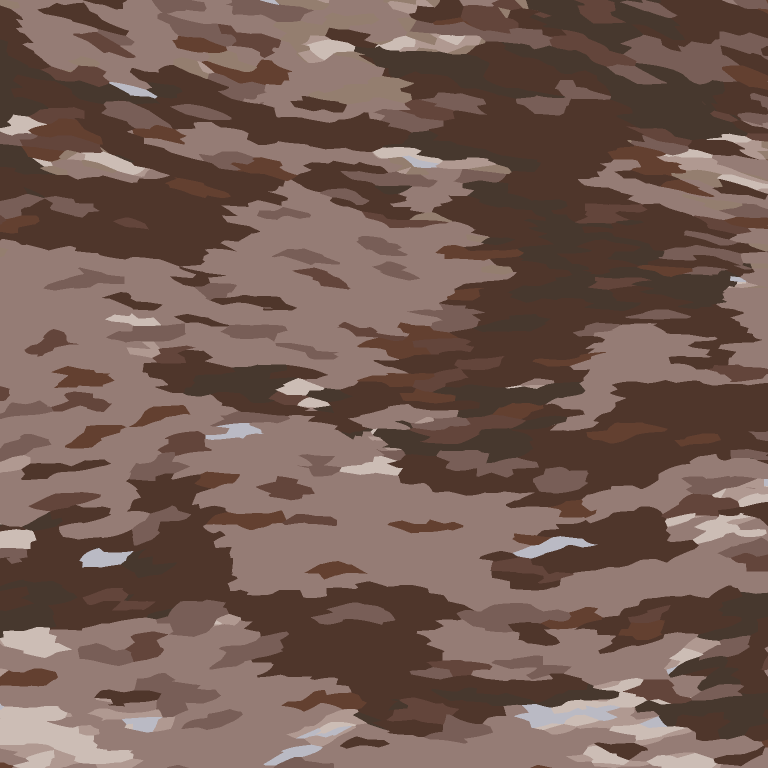
A Shadertoy shader for this texture:

```glsl
vec2 hash2(vec2 cell) {
    vec2 k = vec2(dot(cell, vec2(127.1, 311.7)), dot(cell, vec2(269.5, 183.3)));
    return fract(sin(k) * 43758.545);
}

// Centre of the nearest cell, in the same units as p
vec2 shardCentre(vec2 p, vec2 density) {
    vec2 g = p * density, base = floor(g), best = g;
    float nearest = 9.0;
    for (int j = -1; j <= 1; j++)
    for (int i = -1; i <= 1; i++) {
        vec2 cell = base + vec2(i, j);
        vec2 centre = cell + hash2(cell);
        vec2 d = centre - g;
        d.y += 0.35 * d.x * sin(cell.x * 2.3 + cell.y * 4.1);
        float dist = dot(d, d);
        if (dist < nearest) { nearest = dist; best = centre; }
    }
    return best / density;
}

// Random cell values blended by distance
float cellBlend(vec2 p) {
    vec2 base = floor(p);
    float total = 0.0, weights = 0.0;
    for (int j = -1; j <= 1; j++)
    for (int i = -1; i <= 1; i++) {
        vec2 cell = base + vec2(i, j);
        vec2 d = cell + hash2(cell) - p;
        float w = exp(-6.0 * dot(d, d));
        total += w * hash2(cell + 71.0).x;
        weights += w;
    }
    return total / weights;
}

vec3 rock(vec2 p) {
    // Strata dip to the right near the top and rise slightly below
    float upper = smoothstep(0.35, 0.9, p.y);
    vec2 q = p;
    q.y += p.x * mix(-0.05, 0.16, upper) + 0.012 * sin(9.0 * p.x + 5.0 * p.y);
    q.y += 0.002 * sin(61.0 * p.x + 37.0 * p.y);

    // Splinters give every boundary its jagged outline
    vec2 s = mix(q, shardCentre(q, vec2(30.0, 95.0)), 0.8);

    float shade = 0.7 * cellBlend(s * vec2(4.0, 12.0) + 5.0)
                + 0.3 * cellBlend(s * vec2(11.0, 34.0) + 19.0);
    float glow = 0.6 * cellBlend(s * vec2(5.0, 14.0) + 43.0)
               + 0.4 * cellBlend(s * vec2(16.0, 44.0) + 87.0);
    glow += mix(-0.04, 0.05, upper);

    vec2 shard = shardCentre(s, vec2(17.0, 50.0));
    vec2 roll = hash2(floor(shard * 4000.0));

    // Flat tones of the bed
    vec3 mauve = vec3(0.585, 0.485, 0.457);
    vec3 tan_ = vec3(0.58, 0.495, 0.435);
    vec3 dark = vec3(0.31, 0.21, 0.17);
    vec3 pale = roll.y > 0.82 ? vec3(0.73, 0.73, 0.77) : vec3(0.80, 0.74, 0.71);

    vec3 col = upper > 0.5 && glow > 0.6 ? tan_ : mauve;
    if (glow > 0.69) col = vec3(0.69, 0.60, 0.57);
    if (glow > 0.73) col = pale;
    if (shade < mix(0.385, 0.445, upper)) {
        col = glow > 0.65 ? vec3(0.28, 0.22, 0.18) : dark;
    }

    // Scattered chips
    if (roll.x < 0.06) col = roll.y < 0.5 ? vec3(0.39, 0.25, 0.19) : vec3(0.39, 0.27, 0.23);
    else if (roll.x < 0.11) col = vec3(0.47, 0.37, 0.34);
    else if (roll.x < 0.135) col = dark;
    else if (roll.x > 0.975) col = pale;
    else if (roll.x > 0.96) col = vec3(0.77, 0.64, 0.57);
    return col;
}

void mainImage(out vec4 fragColor, in vec2 fragCoord) {
    // Four samples smooth the edges
    vec3 sum = vec3(0.0);
    for (int j = 0; j < 2; j++)
    for (int i = 0; i < 2; i++) {
        vec2 offset = vec2(i, j) * 0.5 - 0.25;
        sum += rock((fragCoord + offset) / iResolution.xy);
    }
    fragColor = vec4(sum / 4.0, 1.0);
}
```
